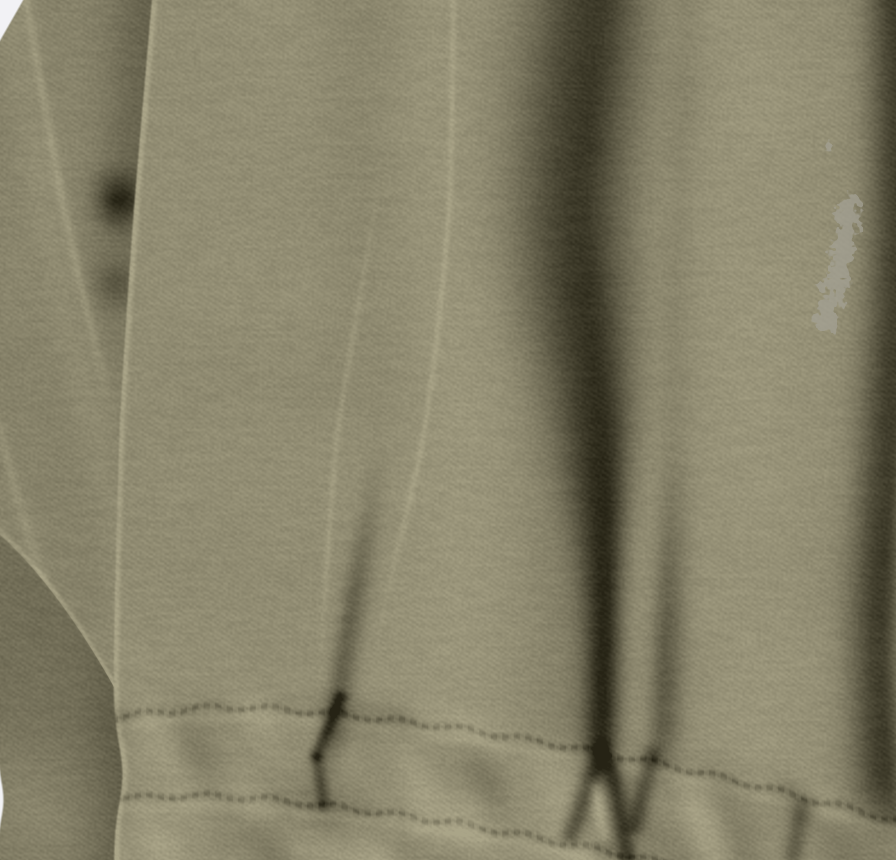
A Shadertoy shader for this texture:

```glsl
// Olive twill garment: a sleeve at the left, a draped body with soft vertical
// folds, and a gathered waistband. Folds are bell profiles along smooth paths
// that darken one shade value; a ramp colours it and noise adds the weave.

const vec3 DEEP = vec3(0.14, 0.13, 0.075);
const vec3 PALE = vec3(0.61, 0.59, 0.485);
const vec3 WORN = vec3(0.64, 0.63, 0.58);
const vec3 BACKDROP = vec3(0.95, 0.95, 0.96);
const float ASPECT = 1.04;
const float BASE_SHADE = 0.91;
const float TWILL_FREQ = 1000.0;
const float TWILL_DEPTH = 0.025;
const float GRAIN_DEPTH = 0.09;
const float PUCKER_DEPTH = 0.36;
const float STITCH_FREQ = 75.0;

float hash(vec2 c) {
    vec3 h = fract(vec3(c.xyx) * 0.1031);
    h += dot(h, h.yzx + 33.33);
    return fract((h.x + h.y) * h.z);
}

float noise(vec2 p) {
    vec2 i = floor(p), f = fract(p);
    f = f * f * (3.0 - 2.0 * f);
    return mix(mix(hash(i), hash(i + vec2(1, 0)), f.x),
               mix(hash(i + vec2(0, 1)), hash(i + vec2(1, 1)), f.x), f.y);
}

float bell(float d, float w) { return exp(-d * d / (w * w)); }

// Bell with separate widths on the two sides
float fold(float d, float left, float right) {
    return bell(d, d < 0.0 ? left : right);
}

float softRamp(float t) { return 0.5 * (t + sqrt(t * t + 0.06)); }

// Rounded polyline through five evenly spaced values over t = 0..1
float path(float t, float a, float b, float c, float d, float e) {
    t *= 4.0;
    return a + (b - a) * t + (c - 2.0 * b + a) * softRamp(t - 1.0)
         + (d - 2.0 * c + b) * softRamp(t - 2.0)
         + (e - 2.0 * d + c) * softRamp(t - 3.0);
}

float stroke(vec2 p, vec2 a, vec2 b, float w) {
    vec2 ab = b - a;
    float t = clamp(dot(p - a, ab) / dot(ab, ab), 0.0, 1.0);
    return bell(length(p - a - ab * t), w);
}

float sleeveShade(vec2 p, float edge, float aa) {
    float x = p.x, y = p.y;
    float s = 0.83 - 0.27 * bell(x - edge, 0.045) * smoothstep(0.45, 0.9, y);
    float seam = path(y, 0.21, 0.18, 0.135, 0.074, 0.03);
    s += 0.13 * bell(x - seam, 0.006) * smoothstep(0.48, 0.65, y);
    s += 0.07 * bell(x - seam + 0.02, 0.025);
    s += 0.10 * bell(y - (0.5 - 4.2 * x + 14.0 * x * x), 0.025) * step(y, 0.52);
    // Lower sleeve edge with the shaded cloth beneath it
    float hem = 0.378 - 0.9 * x - 3.3 * x * x;
    float under = 0.64 + 0.20 * bell(length(p - vec2(0.035, 0.05)), 0.09);
    under -= 0.13 * bell(x - edge, 0.035);
    s = mix(under, s, smoothstep(-aa, aa, y - hem));
    s += 0.17 * bell(y - hem - 0.004, 0.005);
    // Deep dimple and a fainter one below
    s -= 0.62 * bell(length((p - vec2(0.138, 0.768)) * vec2(1.0, 0.9)), 0.026);
    s -= 0.24 * bell(length(p - vec2(0.135, 0.67)), 0.026);
    return s;
}

float bodyShade(vec2 p, float edge, float top, float low) {
    float x = p.x, y = p.y;
    float s = BASE_SHADE + 0.06 * bell(x - 0.53, 0.07) + 0.05 * bell(x - 0.87, 0.08);
    s -= 0.07 * bell(x - 0.42, 0.05) * smoothstep(0.4, 0.9, y);
    // Main fold narrows and deepens on its way down
    float d = x - path(y, 0.695, 0.703, 0.704, 0.675, 0.700);
    float above = smoothstep(0.07, 0.16, y);
    float leftW = mix(0.022, 0.082, smoothstep(0.2, 0.8, y));
    float rightW = mix(0.019, 0.052, smoothstep(0.25, 0.8, y));
    s -= above * mix(0.74, 0.56, smoothstep(0.3, 0.8, y)) * fold(d, leftW, rightW);
    s -= 0.15 * above * fold(d + 0.01, 0.07, 0.025);
    // Folds at the right border, right of centre and left of centre
    float r = x - path(y, 1.034, 1.018, 1.034, 1.047, 1.043);
    s -= 0.68 * smoothstep(0.01, 0.1, y) * fold(r, 0.036, 0.022);
    float q = x - path(y, 0.763, 0.773, 0.783, 0.785, 0.800);
    s -= mix(0.40, 0.07, smoothstep(0.25, 0.52, y)) * above * fold(q, 0.016, 0.021);
    float g = x - path(y, 0.368, 0.400, 0.446, 0.470, 0.480);
    s -= 0.38 * above * (1.0 - smoothstep(0.26, 0.52, y)) * fold(g, 0.013, 0.017);
    // Pale rubbed creases
    float c1 = x - path(y, 0.390, 0.435, 0.497, 0.524, 0.527);
    float c2 = x - path(y, 0.370, 0.372, 0.389, 0.435, 0.466);
    s += 0.11 * bell(c1, 0.004) * smoothstep(0.2, 0.45, y);
    s += 0.10 * bell(c2, 0.004) * smoothstep(0.2, 0.35, y) * (1.0 - smoothstep(0.6, 0.85, y));
    // Gathered waistband: slanted puckers and two dashed seams
    float v = (y - low) / (top - low);
    float gather = 1.0 - smoothstep(0.9, 1.35, v);
    float pucker = noise(vec2(x * 24.0 + v * 0.9, v * 1.8 + 3.0));
    s += gather * (PUCKER_DEPTH * (pucker - 0.5) - 0.04);
    float dash = smoothstep(0.15, 0.3, abs(fract(x * STITCH_FREQ) - 0.5));
    float ripple = 0.003 * sin(x * 85.0);
    s -= (0.10 + 0.17 * dash) * (bell(y - top - ripple, 0.004) + bell(y - low - ripple, 0.004));
    s += 0.08 * (bell(y - top + 0.012, 0.007) + bell(y - low + 0.012, 0.007));
    // Sharp tucks where the folds meet the band
    s -= 0.55 * stroke(p, vec2(0.395, 0.189), vec2(0.368, 0.122), 0.008);
    s -= 0.42 * stroke(p, vec2(0.368, 0.118), vec2(0.376, 0.065), 0.008);
    s -= 0.55 * stroke(p, vec2(0.698, 0.128), vec2(0.663, 0.030), 0.012);
    s -= 0.55 * stroke(p, vec2(0.709, 0.108), vec2(0.728, 0.005), 0.011);
    s -= 0.40 * stroke(p, vec2(0.757, 0.122), vec2(0.737, 0.040), 0.011);
    s -= 0.35 * stroke(p, vec2(0.930, 0.060), vec2(0.920, 0.000), 0.012);
    s += 0.20 * stroke(p, vec2(0.690, 0.085), vec2(0.700, 0.030), 0.008);
    return s + 0.17 * bell(x - edge - 0.003, 0.004);
}

void mainImage(out vec4 fragColor, in vec2 fragCoord) {
    vec2 p = fragCoord / iResolution.xy * vec2(ASPECT, 1.0);
    float aa = 1.5 / iResolution.y;
    float u = p.x / ASPECT;
    float edge = path(p.y, 0.132, 0.131, 0.137, 0.154, 0.176) + 0.010 * bell(p.y - 0.10, 0.05);
    float top = path(u, 0.149, 0.186, 0.158, 0.112, 0.047);
    float low = path(u, 0.066, 0.080, 0.047, -0.003, -0.068);
    float onBody = smoothstep(-aa, aa, p.x - edge);
    float s = mix(sleeveShade(p, edge, aa), bodyShade(p, edge, top, low), onBody);

    // Twill ribs, uneven threads and grain
    s += TWILL_DEPTH * sin((p.x * 0.65 + p.y) * TWILL_FREQ);
    s += GRAIN_DEPTH * (noise(p * 380.0) - 0.5);
    s += 0.06 * (noise(p * vec2(45.0, 300.0)) - 0.5) + 0.05 * (noise(p * 9.0) - 0.5);
    vec3 color = mix(DEEP, PALE, clamp(s, 0.02, 1.12));

    // Flaking worn patch
    float wear = 0.85 * stroke(p, vec2(0.987, 0.760), vec2(0.960, 0.630), 0.022)
               + 0.65 * bell(length(p - vec2(0.962, 0.828)), 0.012);
    float flakes = 0.6 * noise(p * 130.0) + 0.4 * noise(p * 290.0);
    color = mix(color, WORN, 0.75 * smoothstep(0.92, 1.04, wear + flakes * 0.75));

    // Backdrop beside the shoulder and the lower sleeve
    float outline = max(0.027 - 0.57 * (1.0 - p.y), 0.006 * bell(p.y - 0.07, 0.03) - 0.002);
    color = mix(BACKDROP, color, smoothstep(-aa, aa, p.x - outline));
    fragColor = vec4(color, 1.0);
}
```
